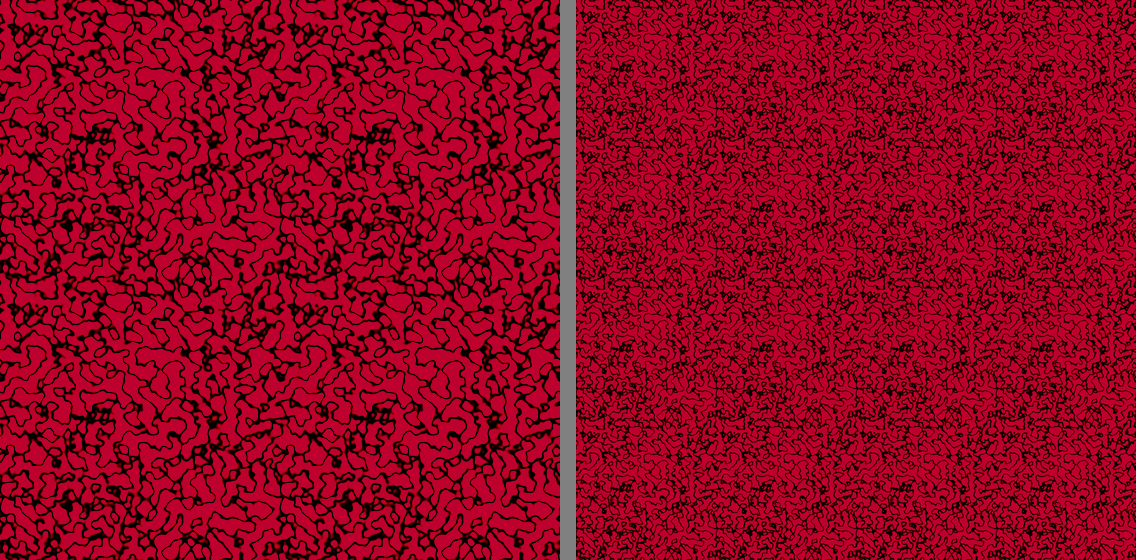
Left: one tile. Right: repeated 2 by 2.
This texture is drawn by a Shadertoy shader. Its source:

```glsl
// Crimson ground split by a maze of thin, wandering black veins and blots.
// The veins are the zero contour of two octaves of wrapping gradient noise;
// where the noise runs flat near zero, the veins swell into blots.

#define REPEATS 2.0                      // tiles across the canvas
#define CELLS 20.0                       // noise cells across one tile
#define DETAIL 0.36                      // strength of the finer octave
#define VEIN 0.0625                      // half width of a vein, in noise units
#define SOFTNESS 0.0375                  // half width of the vein's edge
#define CRIMSON vec3(0.74, 0.0, 0.18)
#define EDGE_FALLOFF vec3(1.0, 1.0, 8.0) // blue fades first towards the veins

// Random gradient in [-1, 1]^2; its uneven length varies the vein width.
vec2 randomGradient(vec2 cell, float period, uint seed) {
    uvec2 h = uvec2(mod(cell, period)) + uvec2(seed, seed * 7u);
    for (int i = 0; i < 2; i++) {
        h = h * 1664525u + 1013904223u;
        h.x += h.y * 1664525u;
        h.y += h.x * 1664525u;
        h ^= h >> 16u;
    }
    return vec2(h & 0xffffu) / 32767.5 - 1.0;
}

// Gradient noise that wraps after a whole number of cells.
float wrappedNoise(vec2 p, float period, uint seed) {
    vec2 cell = floor(p);
    vec2 f = p - cell;
    vec2 fade = f * f * f * (f * (f * 6.0 - 15.0) + 10.0);
    vec4 corner;
    for (int i = 0; i < 4; i++) {
        vec2 offset = vec2(i & 1, i >> 1);
        corner[i] = dot(randomGradient(cell + offset, period, seed), f - offset);
    }
    vec2 rows = mix(corner.xz, corner.yw, fade.x);
    return mix(rows.x, rows.y, fade.y);
}

// Signed field whose zero contour carries the veins.
float veinField(vec2 p) {
    float coarse = wrappedNoise(p, CELLS, 11u);
    float fine = wrappedNoise(p * 2.0 + 0.5, CELLS * 2.0, 83u);
    return coarse + DETAIL * fine;
}

void mainImage(out vec4 fragColor, in vec2 fragCoord) {
    vec2 uv = fragCoord / iResolution.xy;
    float field = veinField(uv * REPEATS * CELLS);

    // Edge at least one pixel wide, never wider than the vein itself
    float pixelStep = length(vec2(dFdx(field), dFdy(field)));
    float blur = min(max(SOFTNESS, 0.5 * pixelStep), VEIN);
    float ground = smoothstep(VEIN - blur, VEIN + blur, abs(field));

    // Black through deep red to crimson
    fragColor = vec4(CRIMSON * pow(vec3(ground), EDGE_FALLOFF), 1.0);
}
```
